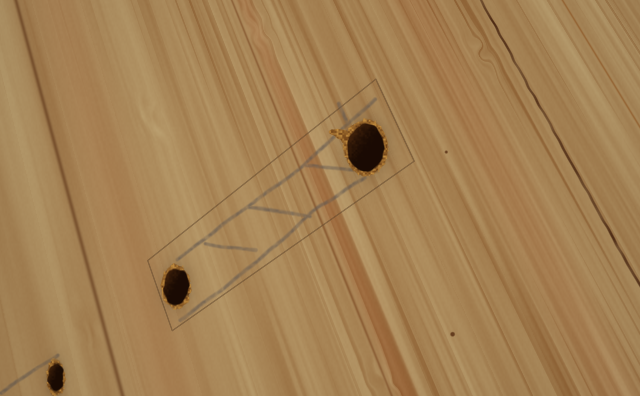
A Shadertoy shader for this texture:

```glsl
// Bamboo board with drilled holes and faint pencil guides.
// Grain is stretched value noise in a fan-shaped coordinate that widens downward;
// holes are rough ellipses and guides are segment distances, layered on top.

float hash(vec2 p) {
    vec3 q = fract(vec3(p.xyx) * 0.1031);
    q += dot(q, q.yzx + 33.33);
    return fract((q.x + q.y) * q.z);
}

float noise(vec2 p) {
    vec2 i = floor(p), f = fract(p);
    f = f * f * (3.0 - 2.0 * f);
    return mix(mix(hash(i), hash(i + vec2(1, 0)), f.x),
               mix(hash(i + vec2(0, 1)), hash(i + vec2(1, 1)), f.x), f.y);
}

float segment(vec2 p, vec2 a, vec2 b) {
    vec2 d = b - a;
    return length(p - a - d * clamp(dot(p - a, d) / dot(d, d), 0.0, 1.0));
}

float band(float x, float center, float width) {
    float d = (x - center) / width;
    return exp(-d * d);
}

// Across-grain coordinate: lines fan out toward the bottom
float grainCoord(vec2 p) {
    float down = 1.0 - p.y;
    return (p.x - 0.26 * down) / (1.0 + 0.247 * down);
}

vec3 bamboo(vec2 p) {
    float u = grainCoord(p), v = p.y;
    float focus = smoothstep(0.1, 0.65, u);

    // Curled grain where the cane had its nodes
    vec2 nodes[5] = vec2[5](vec2(1.213, 0.873), vec2(0.65, 0.926),
        vec2(0.384, 0.694), vec2(0.217, 0.177), vec2(0.966, 0.04));
    float curl = 0.0;
    for (int i = 0; i < 5; i++) {
        vec2 d = p - nodes[i];
        d.x += 0.42 * d.y;
        curl += exp(-dot(d * d, vec2(900.0, 280.0)));
    }
    float w = u + curl * 0.035 * (noise(p * 28.0) - 0.5);

    // Broad strips, then streaks, then thin dark fibres
    float strip = u * 8.2 + 0.35;
    float tone = 0.62 + 0.22 * (hash(vec2(floor(strip), 7.0)) - 0.5);
    tone += 0.28 * (noise(vec2(w * 19.0, v * 1.2)) - 0.5);
    tone += mix(0.12, 0.3, focus) * (noise(vec2(w * 65.0, v * 1.7 + 4.0)) - 0.5);
    tone += mix(0.06, 0.26, focus) * (noise(vec2(w * 150.0, v * 2.5 + 9.0)) - 0.5);
    float fibre = smoothstep(0.66, 0.92, noise(vec2(w * 115.0 + 31.0, v * 0.9)));
    tone -= fibre * mix(0.08, 0.42, focus) * (0.4 + 0.6 * noise(vec2(u * 9.0, v * 2.0)));
    tone += 0.05 * (noise(p * vec2(260.0, 170.0)) - 0.5);
    tone += curl * 0.4 * (noise(vec2(w * 95.0, v * 24.0)) - 0.45);

    // Placed light and reddish strips
    float red = band(u, 0.14, 0.07) * 0.6 + band(u, 0.615, 0.022) + band(u, 1.04, 0.06) * 0.7;
    tone += 0.2 * band(u, 0.28, 0.05) + 0.22 * band(u, -0.04, 0.05) - 0.26 * red;
    tone += 0.14 * band(u, 0.74, 0.07) + 0.12 * smoothstep(1.21, 1.3, u);
    vec3 col = mix(vec3(0.54, 0.36, 0.185), vec3(0.71, 0.60, 0.415), clamp(tone, -0.25, 1.2));
    col += red * vec3(0.025, -0.005, 0.0);

    // Joints between boards
    float rough = 0.004 * (noise(vec2(v * 45.0, 2.0)) - 0.5);
    float joint = 1.0 - smoothstep(0.001, 0.0055, abs(u - 1.213 + rough));
    col = mix(col, vec3(0.27, 0.13, 0.05), joint * (0.5 + 0.45 * noise(vec2(v * 35.0, 8.0))));
    col = mix(col, vec3(0.40, 0.24, 0.12), 0.65 * band(u, 0.04, 0.005));
    col = mix(col, vec3(0.45, 0.25, 0.11), 0.5 * band(u, 0.585, 0.003));
    col = mix(col, vec3(0.55, 0.32, 0.12), 0.6 * band(u, 1.42, 0.003));

    // Two specks
    float speck = min(length(p - vec2(1.143, 0.156)), length(p - vec2(1.127, 0.616)) + 0.002);
    return mix(col, vec3(0.32, 0.16, 0.06), 0.8 * (1.0 - smoothstep(0.003, 0.008, speck)));
}

vec3 pencil(vec3 col, vec2 p) {
    // Thin outline box
    vec2 corner[4] = vec2[4](vec2(0.373, 0.342), vec2(0.949, 0.8),
        vec2(1.046, 0.593), vec2(0.435, 0.165));
    float box = 1.0;
    for (int i = 0; i < 4; i++) box = min(box, segment(p, corner[i], corner[(i + 1) % 4]));
    col = mix(col, vec3(0.36, 0.26, 0.16), 0.48 * (1.0 - smoothstep(0.0006, 0.003, box)));

    // Soft rails and cross strokes
    vec4 strokes[9] = vec4[9](vec4(0.45, 0.345, 0.624, 0.477), vec4(0.624, 0.477, 0.766, 0.582),
        vec4(0.766, 0.582, 0.945, 0.752), vec4(0.455, 0.19, 0.646, 0.335),
        vec4(0.646, 0.335, 0.808, 0.483), vec4(0.808, 0.483, 0.92, 0.55),
        vec4(0.624, 0.477, 0.785, 0.455), vec4(0.766, 0.582, 0.892, 0.571),
        vec4(0.52, 0.384, 0.646, 0.366));
    vec2 q = p + 0.007 * (vec2(noise(p * 18.0), noise(p * 18.0 + 40.0)) - 0.5);
    float rail = segment(q, vec2(0.0, 0.01), vec2(0.148, 0.103));
    rail = min(rail, segment(q, vec2(0.855, 0.74), vec2(0.875, 0.69)));
    for (int i = 0; i < 9; i++) rail = min(rail, segment(q, strokes[i].xy, strokes[i].zw));
    float lead = (1.0 - smoothstep(0.001, 0.0075, rail)) * (0.3 + 0.4 * noise(p * 130.0));
    return mix(col, vec3(0.38, 0.34, 0.31), lead);
}

vec3 drill(vec3 col, vec2 p) {
    // Center and radii of each hole
    vec4 holes[3] = vec4[3](vec4(0.924, 0.627, 0.046, 0.059),
        vec4(0.445, 0.276, 0.031, 0.046), vec4(0.141, 0.046, 0.019, 0.037));
    float fray = noise(p * 75.0) - 0.5, fuzz = noise(p * 210.0);
    for (int i = 0; i < 3; i++) {
        vec2 r = holes[i].zw, q = (p - holes[i].xy) / r;
        float d = (length(q) - 1.0) * r.x + 0.005 * fray;
        float rim = r.x * 0.2 + 0.010 * fray + 0.004 * (fuzz - 0.5);
        if (i == 0) { // torn splinter
            float along = clamp((0.9 - p.x) / 0.07, 0.0, 1.0);
            float chip = segment(p, vec2(0.895, 0.645), vec2(0.838, 0.667));
            rim = max(rim, d - chip + 0.016 * (1.0 - 0.65 * along) + 0.012 * fray);
        }
        col *= 1.0 - 0.14 * exp(-max(d, 0.0) / (r.x * 0.45));
        vec3 fibreCol = mix(vec3(0.40, 0.22, 0.06), vec3(0.76, 0.55, 0.24), fuzz);
        col = mix(col, fibreCol, 0.9 * (1.0 - smoothstep(-0.002, 0.003, d - rim)));
        float wall = smoothstep(0.1, 1.2, dot(q, vec2(-0.6, 0.55)) + 0.3 * fuzz);
        vec3 depth = mix(vec3(0.10, 0.04, 0.01), vec3(0.25, 0.13, 0.04), wall);
        col = mix(col, depth, 1.0 - smoothstep(-0.002, 0.003, d));
    }
    return col;
}

void mainImage(out vec4 fragColor, in vec2 fragCoord) {
    vec2 p = fragCoord / iResolution.y;
    vec3 col = drill(pencil(bamboo(p), p), p);
    // Gentle side light and corner falloff
    vec2 c = p - vec2(0.81, 0.5);
    col *= 1.03 - 0.09 * dot(c, c);
    fragColor = vec4(col, 1.0);
}
```
